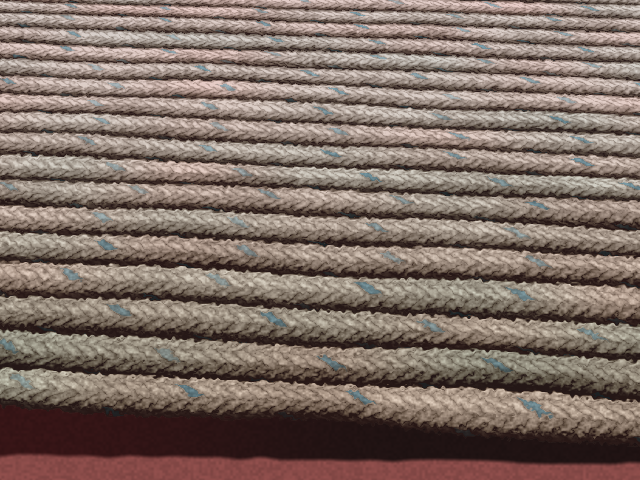
Reproduce this texture procedurally as a Shadertoy shader.

```glsl
// Rows of weathered braided rope receding over a red floor, lit from behind.

const float PI = 3.14159265;
const float NEAR_EDGE = 0.5403;   // inverse depth of the nearest rope's lower edge
const float ROPE_STEP = 0.02701;  // inverse depth covered by one rope
const float TILT = 0.027;         // sideways slope of the rows
const float STITCHES = 51.0;      // strands per unit of ground width
const float STRIPS = 4.0;         // braid strips over the visible half of a rope
const float FLECK_PERIOD = 10.0;  // strands between two blue ones

const vec3 SHADOW = vec3(0.15, 0.09, 0.09);
const vec3 BROWN  = vec3(0.37, 0.31, 0.27);
const vec3 GREY   = vec3(0.54, 0.48, 0.45);
const vec3 TAN    = vec3(0.69, 0.63, 0.60);
const vec3 PALE   = vec3(0.86, 0.81, 0.79);
const vec3 FLOOR  = vec3(0.53, 0.29, 0.28);
const vec3 BLUE   = vec3(0.27, 0.38, 0.42);

float hash(vec2 p) {
    vec3 q = fract(vec3(p.xyx) * 0.1031);
    q += dot(q, q.yzx + 33.33);
    return fract((q.x + q.y) * q.z);
}

float noise(vec2 p) {
    vec2 i = floor(p), f = fract(p);
    f = f * f * (3.0 - 2.0 * f);
    vec2 e = vec2(0.0, 1.0);
    return mix(mix(hash(i), hash(i + e.yx), f.x),
               mix(hash(i + e.xy), hash(i + e.yy), f.x), f.y);
}

// Five-stop ramp from shadow to sunlit fibre
vec3 fibreColor(float light) {
    float l = clamp(light, 0.0, 1.0) * 4.0;
    vec3 c = mix(SHADOW, BROWN, clamp(l, 0.0, 1.0));
    c = mix(c, GREY, clamp(l - 1.0, 0.0, 1.0));
    c = mix(c, TAN, clamp(l - 2.0, 0.0, 1.0));
    return mix(c, PALE, clamp(l - 3.0, 0.0, 1.0));
}

// Braid relief: x = height of the strand, y = amount of blue yarn
vec2 braid(float along, float t, float rope) {
    float angle = asin(clamp(2.0 * t - 1.0, -1.0, 1.0)) / PI + 0.5;
    float w = angle * STRIPS + (hash(vec2(rope, 7.0)) - 0.5) * 0.8;
    float strip = floor(w), g = fract(w);
    float even = 1.0 - mod(strip, 2.0);
    float lean = mix(-1.3, 1.3, even);
    float phase = along * STITCHES + lean * (g - 0.5) + 0.5 * even + 9.0 * hash(vec2(rope, 3.0));
    float strand = floor(phase);
    float across = sin(PI * fract(phase));
    float ends = sin(PI * g);
    float relief = pow(across, 0.6) * mix(0.55, 1.0, ends);

    // One strand in each period is dyed, at a shifted place in every strip
    float start = floor(FLECK_PERIOD * hash(vec2(rope, 11.0)));
    float dyed = step(mod(strand + 3.0 * strip + start + 0.5, FLECK_PERIOD), 1.0) * even;
    float strength = mix(0.45, 1.0, hash(vec2(strand, rope + 40.0)));
    float fleck = dyed * strength * smoothstep(0.15, 0.55, across) * smoothstep(0.05, 0.4, ends);
    return vec2(relief, fleck);
}

vec3 ropeColor(vec2 p, float along, float k, float depth, float aa) {
    float rope = floor(k), t = k - rope;
    vec2 weave = braid(along, t, rope);
    float nearness = smoothstep(1.0, 1.85, depth);

    // Fibre grain, coarse stains and the round profile of the rope
    float grain = noise(p * vec2(150.0, 210.0)) + 0.6 * noise(p * 310.0) - 0.8;
    float stain = noise(vec2(along * 9.0, rope * 5.3)) - 0.5;
    float light = mix(0.18, 0.77, smoothstep(0.0, 0.68, t));
    light += (weave.x - 0.62) * 0.42 + grain * 0.27 + stain * 0.14;
    light += mix(0.10, -0.10, nearness) + (hash(vec2(rope, 19.0)) - 0.5) * 0.08;

    // Dark seam under each rope, softened with distance
    float seam = smoothstep(0.0, 0.17, t - 0.03) * smoothstep(0.0, aa, 1.0 - t);
    light *= mix(mix(0.42, 0.08, nearness), 1.0, seam);

    // Pink or olive wear along each rope
    float wear = noise(vec2(along * 5.0 + 20.0, rope * 3.7)) - 0.35 - 0.4 * nearness;
    vec3 c = fibreColor(light) * (1.0 + wear * vec3(0.10, -0.02, -0.02));
    c *= mix(vec3(1.0), vec3(0.99, 0.99, 0.93), nearness);
    return mix(c, BLUE * (0.35 + 1.1 * light), weave.y * 0.85);
}

// Red floor with the shadow cast by the nearest rope
vec3 floorColor(vec2 p) {
    float edge = 0.052 - 0.014 * p.x + 0.007 * (noise(p * vec2(22.0, 4.0)) - 0.5);
    float lit = 1.0 - smoothstep(-0.006, 0.006, p.y - edge);
    float speckle = 0.92 + 0.16 * noise(p * 170.0);
    vec3 shade = mix(vec3(0.21, 0.08, 0.085), SHADOW * 0.8, smoothstep(0.0, 0.9, p.x));
    return mix(shade, FLOOR, lit) * speckle;
}

void mainImage(out vec4 fragColor, in vec2 fragCoord) {
    vec2 p = fragCoord / iResolution.y;
    float halfWidth = 0.5 * iResolution.x / iResolution.y;

    // Ground plane seen in perspective, horizon one canvas height above the top
    float depth = 2.0 - p.y;
    float along = (p.x - halfWidth) / depth;
    float k = (1.0 / (depth * (1.0 - TILT * p.x)) - NEAR_EDGE) / ROPE_STEP;
    float aa = 2.0 * fwidth(k);

    // Sagging rows and fuzzy outlines
    k += 0.22 * (noise(vec2(along * 5.0, k * 0.7)) - 0.5);
    k += 0.13 * (noise(p * vec2(130.0, 160.0)) - 0.5);

    vec3 c = ropeColor(p, along, k, depth, aa);
    c = mix(floorColor(p), c, smoothstep(-0.5 * aa, 0.5 * aa, k));
    fragColor = vec4(c, 1.0);
}
```
